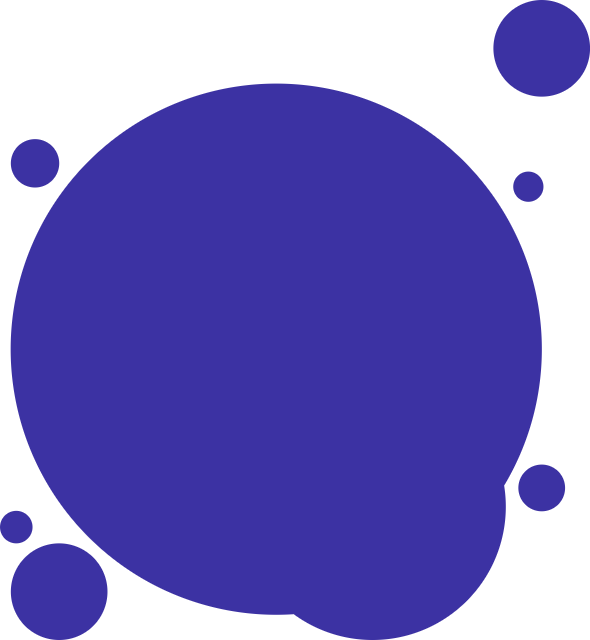
This background is drawn by a Shadertoy shader. Its source:

```glsl
// Flat indigo blob on white: two overlapping discs form the body,
// and six small discs float around it. All are joined as one signed
// distance field, then filled with a single antialiased edge.

const vec3 INDIGO = vec3(0.237, 0.197, 0.638);
const vec3 WHITE = vec3(1.0);
const vec2 CANVAS_CENTER = vec2(0.4609, 0.5);

// Each bubble: center x, center y, radius, in canvas heights
const int BUBBLE_COUNT = 6;
const vec3 BUBBLES[BUBBLE_COUNT] = vec3[BUBBLE_COUNT](
    vec3(0.8464, 0.9245, 0.0755),
    vec3(0.0547, 0.7448, 0.0378),
    vec3(0.8255, 0.7083, 0.0236),
    vec3(0.8464, 0.2376, 0.0365),
    vec3(0.0254, 0.1764, 0.0254),
    vec3(0.0924, 0.0755, 0.0755)
);

float discDistance(vec2 p, vec2 center, float radius) {
    return length(p - center) - radius;
}

// Large disc with a smaller lobe at its lower right
float bodyDistance(vec2 p) {
    float mainDisc = discDistance(p, vec2(0.4316, 0.4544), 0.4150);
    float lobe = discDistance(p, vec2(0.5820, 0.2083), 0.2083);
    return min(mainDisc, lobe);
}

// Nearest of the floating discs
float bubblesDistance(vec2 p) {
    float nearest = 10.0;
    for (int i = 0; i < BUBBLE_COUNT; i++) {
        nearest = min(nearest, discDistance(p, BUBBLES[i].xy, BUBBLES[i].z));
    }
    return nearest;
}

// Coverage of a shape across one pixel at its edge
float fillMask(float dist, float pixelSize) {
    return clamp(0.5 - dist / pixelSize, 0.0, 1.0);
}

void mainImage(out vec4 fragColor, in vec2 fragCoord) {
    float pixelSize = 1.0 / iResolution.y;
    vec2 p = (fragCoord - 0.5 * iResolution.xy) * pixelSize + CANVAS_CENTER;

    float dist = min(bodyDistance(p), bubblesDistance(p));
    fragColor = vec4(mix(WHITE, INDIGO, fillMask(dist, pixelSize)), 1.0);
}
```
